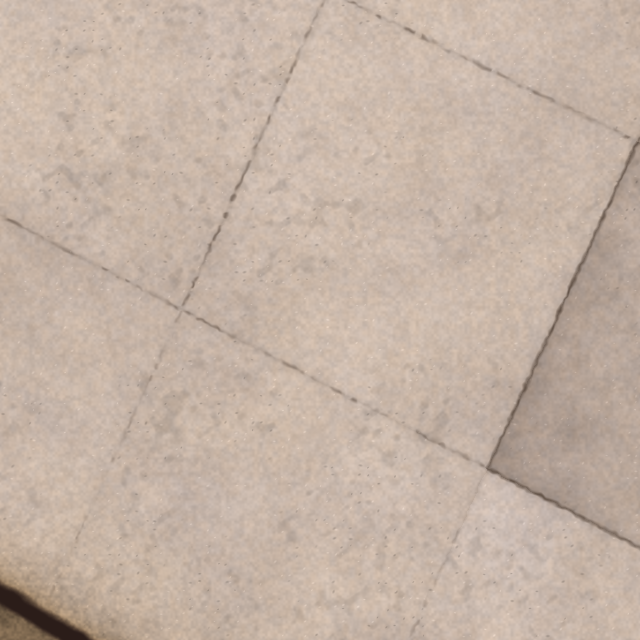
Reproduce this texture procedurally as a Shadertoy shader.

```glsl
// Pale stone paving slabs laid on a slant, with faint broken joints and a dark gutter in the lower left corner.
#define CORNER vec2(0.284, 0.516)       // a joint crossing
#define SLAB_U vec2(0.478, -0.248)      // slab side running right
#define SLAB_V vec2(0.228, 0.498)       // slab side running up
#define JOINT_HALF_WIDTH 0.0025
#define STONE_LIGHT vec3(0.812, 0.740, 0.684)
#define STONE_DARK vec3(0.738, 0.668, 0.618)
#define SHADED_STONE vec3(0.645, 0.575, 0.530)
#define JOINT_COLOR vec3(0.43, 0.36, 0.31)
#define GOLDEN_DIRT vec3(0.60, 0.49, 0.36)
#define GUTTER_DARK vec3(0.17, 0.115, 0.10)
#define GRAIN 0.125

float hash(vec2 p) {
    vec3 q = fract(vec3(p.xyx) * 0.1031);
    q += dot(q, q.yzx + 33.33);
    return fract((q.x + q.y) * q.z);
}

float valueNoise(vec2 p) {
    vec2 i = floor(p), f = fract(p);
    f = f * f * (3.0 - 2.0 * f);
    float low = mix(hash(i), hash(i + vec2(1, 0)), f.x);
    float high = mix(hash(i + vec2(0, 1)), hash(i + vec2(1, 1)), f.x);
    return mix(low, high, f.y);
}

float fbm(vec2 p) {
    float sum = 0.0, amp = 0.5;
    for (int i = 0; i < 5; i++) {
        sum += amp * valueNoise(p);
        p = mat2(1.6, 1.2, -1.2, 1.6) * p + 7.3;
        amp *= 0.5;
    }
    return sum;
}

// Cellular flecks: one soft, slanted chip in a share of the grid cells
float flecks(vec2 p, float share) {
    vec2 cell = floor(p);
    vec2 center = 0.35 + 0.3 * vec2(hash(cell + 11.0), hash(cell + 47.0));
    vec2 d = fract(p) - center;
    float angle = 1.5 * hash(cell + 83.0) - 1.2;
    d = mat2(cos(angle), sin(angle), -sin(angle), cos(angle)) * d;
    float size = mix(0.2, 0.36, hash(cell + 29.0));
    float chip = 1.0 - smoothstep(0.0, 1.0, length(d * vec2(1.0, 1.6)) / size);
    return chip * step(hash(cell), share);
}

// Soft joint at distance d: shallow ones break into crumbs, deep ones run on
float joint(float d, float depth, float halfWidth, float crumbs) {
    float line = 1.0 - smoothstep(0.0, 1.7 * halfWidth, d);
    return depth * line * mix(crumbs, 1.0, depth * depth * depth);
}

void mainImage(out vec4 fragColor, in vec2 fragCoord) {
    vec2 uv = fragCoord / iResolution.xy;
    float pixel = 1.0 / iResolution.y;

    // Slab coordinates: each whole step is one slab, rows fan out to the right
    vec2 wobble = vec2(valueNoise(uv * 130.0), valueNoise(uv * 130.0 + 90.0)) - 0.5;
    vec2 slab = inverse(mat2(SLAB_U, SLAB_V)) * (uv - CORNER) + 0.006 * wobble;
    slab.y /= 1.0 + 0.025 * slab.x;
    float area = abs(SLAB_U.x * SLAB_V.y - SLAB_U.y * SLAB_V.x);
    vec2 jointDist = abs(slab - round(slab)) * area / vec2(length(SLAB_V), length(SLAB_U));

    // Stone body: broad tone, mottling and a slow drift in hue
    float mottle = fbm(uv * 18.0 + 20.0);
    float tone = 0.66 + 1.3 * (fbm(uv * 3.5 + 3.0) - 0.48) + 1.1 * (mottle - 0.48);
    tone += 0.4 * (uv.y - 0.5);
    vec3 color = mix(STONE_DARK, STONE_LIGHT, clamp(tone, 0.0, 1.1));
    color += vec3(0.006, 0.0, -0.014) * (2.0 * fbm(uv * 9.0 + 55.0) - 1.0);

    // One slab lies in shade, deepest along its left joint
    float middleRow = step(0.0, slab.y) * step(slab.y, 1.0);
    float rightColumn = step(1.0, slab.x);
    float shadeDepth = mix(0.85, 0.4, smoothstep(0.0, 0.4, slab.x - 1.0 + 0.25 * slab.y));
    color = mix(color, SHADED_STONE * (0.85 + 0.3 * mottle), rightColumn * middleRow * shadeDepth);

    // Pale sheen on the slab below it
    vec2 sheenOffset = (uv - vec2(0.81, 0.15)) * vec2(10.0, 6.0);
    float sheen = rightColumn * step(slab.y, 0.0) * exp(-dot(sheenOffset, sheenOffset));
    color += vec3(0.050, 0.055, 0.065) * sheen;

    // Grain in lightness and hue, slanted smudges, dark pits, pale chips
    float grain = 0.55 * valueNoise(uv * 135.0) + 0.45 * valueNoise(uv * 250.0 + 40.0) - 0.5;
    color *= 1.0 + GRAIN * grain;
    color += vec3(0.018, 0.0, -0.022) * (valueNoise(uv * 100.0 + 60.0) - 0.5);
    float patchy = smoothstep(0.40, 0.60, fbm(uv * 8.0 + 31.0));
    float smudge = valueNoise(mat2(50.0, 45.0, 38.0, -60.0) * uv);
    color *= 1.0 - 0.08 * smoothstep(0.6, 0.95, smudge) * patchy;
    color *= 1.0 - 0.16 * flecks(uv * 72.0, 0.16) * patchy;
    color += 0.07 * flecks(uv * 85.0 + 31.0, 0.10);

    // Joints: deep beside the shaded slab, nearly filled in the lower row
    float besideShade = step(0.5, slab.x) * middleRow;
    float depthX = mix(0.25, mix(0.5, 0.88, besideShade), step(0.0, slab.y));
    float depthY = mix(0.5, 0.85, rightColumn * step(slab.y, 0.5));
    float patches = smoothstep(0.2, 0.8, valueNoise(uv * 24.0 + 70.0));
    float crumbs = smoothstep(0.3, 0.75, valueNoise(uv * 110.0 + 15.0));
    crumbs *= 0.35 + 1.0 * patches;
    float halfWidth = JOINT_HALF_WIDTH * mix(0.7, 1.3, valueNoise(uv * 60.0)) + 0.3 * pixel;
    float jointX = joint(jointDist.x, depthX, halfWidth, crumbs);
    float jointY = joint(jointDist.y, depthY, halfWidth, crumbs);
    color = mix(color, JOINT_COLOR, clamp(max(jointX, jointY), 0.0, 1.0));
    float halo = max(depthX * exp(-jointDist.x / 0.006), depthY * exp(-jointDist.y / 0.006));
    color *= 1.0 - 0.13 * halo;

    // Gutter: golden dirt on its rim, a dark slot, then brown ground
    float rim = dot(uv, vec2(0.52, 0.854)) - 0.078 + 0.010 * (fbm(uv * 40.0) - 0.5);
    float dirt = 0.65 * exp(-max(rim, 0.0) / 0.025) + 0.22 * exp(-max(rim, 0.0) / 0.09);
    color = mix(color, GOLDEN_DIRT * (0.8 + 0.4 * mottle + 0.5 * grain), dirt);
    vec3 ground = vec3(0.46, 0.38, 0.29) * (0.7 + 0.6 * mottle + 0.4 * grain);
    vec3 gutter = mix(ground, GUTTER_DARK, smoothstep(-0.036, -0.024, rim));
    color = mix(gutter, color, smoothstep(-0.008, 0.005 + pixel, rim));

    fragColor = vec4(clamp(color, 0.0, 1.0), 1.0);
}
```
